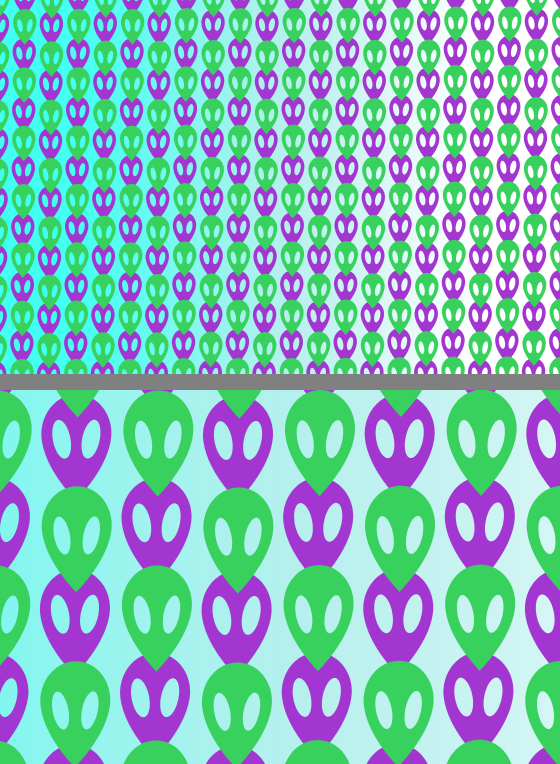
Top, the full canvas; bottom, a detail of the centre.
A Shadertoy shader for this pattern:

```glsl
// Columns of pointed green and purple masks alternate over a cyan-to-white gradient.
// Each mask is an egg-shaped distance field with two slanted elliptical holes;
// a slightly sheared grid repeats them, with odd columns shifted half a period.

float hash(float n) {
    return fract(sin(n * 127.1) * 43758.5453);
}

// Approximate distance to an ellipse with the given radii
float ellipse(vec2 p, vec2 radii) {
    float k = length(p / radii);
    return k * (k - 1.0) / max(length(p / (radii * radii)), 1e-4);
}

// Half ellipse above, tapering to a point below; y runs down from the crown
float headOutline(vec2 p) {
    vec2 q = p - vec2(0.0, 18.0);
    if (q.y < 0.0) return ellipse(q, vec2(16.0, 18.0));
    float t = q.y / 30.5;
    float slope = 1.8 * pow(t, 0.8) / 30.5;
    return (abs(q.x) / 16.0 + pow(t, 1.8) - 1.0) / length(vec2(1.0 / 16.0, slope));
}

// Head with both holes cut out; their lower ends lean inward
float mask(vec2 p, float holeY, vec2 holeRadii) {
    vec2 e = vec2(abs(p.x) - 6.7, p.y - holeY);
    float c = cos(0.2), s = sin(0.2);
    e = vec2(c * e.x + s * e.y, c * e.y - s * e.x);
    return max(headOutline(p), -ellipse(e, holeRadii));
}

// Wraps y into one 80-unit period, starting above the crown
float wrapRow(float y) {
    return mod(y + 20.0, 80.0) - 20.0;
}

vec3 background(float x) {
    vec3 color = mix(vec3(0.26, 1.0, 0.95), vec3(0.72, 0.94, 0.93), smoothstep(0.08, 0.56, x));
    return mix(color, vec3(1.0), smoothstep(0.48, 0.90, x));
}

void mainImage(out vec4 fragColor, in vec2 fragCoord) {
    // The canvas is 768 units wide, with y running down from the top
    float unit = 768.0 / iResolution.x;
    vec2 p = vec2(fragCoord.x, iResolution.y - fragCoord.y) * unit;
    vec3 color = background(p.x / 768.0);

    // Sheared grid with a little vertical drift per column
    p += vec2(0.0081 * p.y, 0.0054 * p.x);
    float column = floor((p.x - 34.3) / 36.95 + 0.5);
    float odd = mod(column, 2.0);
    float x = p.x - 34.3 - 36.95 * column;
    float y = p.y - 13.2 - 44.0 * odd - 1.6 * (hash(column + 3.0) - 0.5);

    // Purple masks sit behind the green ones
    vec2 purplePos = vec2(x + 0.5, wrapRow(y - mix(40.0, 38.0, odd)));
    float purple = mask(purplePos, 20.5, vec2(4.0, 9.0));
    float green = mask(vec2(x, wrapRow(y)), 22.5, vec2(3.6, 8.8));
    color = mix(color, vec3(0.64, 0.21, 0.82), clamp(0.5 - purple / unit, 0.0, 1.0));
    color = mix(color, vec3(0.22, 0.82, 0.37), clamp(0.5 - green / unit, 0.0, 1.0));
    fragColor = vec4(color, 1.0);
}
```
